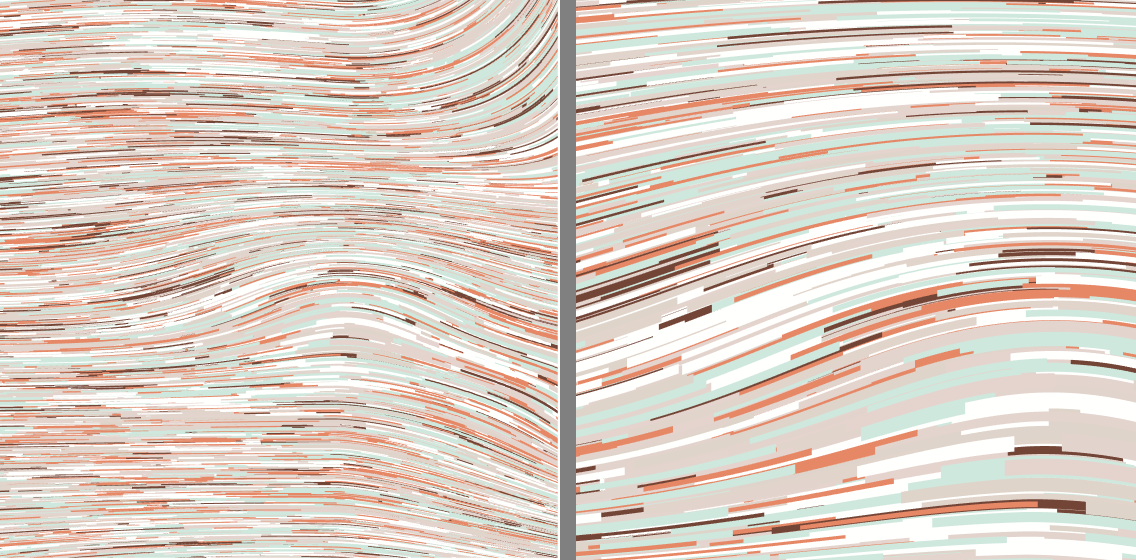
Left: the whole. Right: its middle third, enlarged.
This background is drawn by a WebGL 2 fragment shader. Its source:

```glsl
#version 300 es
precision highp float;
precision highp int;
// Thousands of thin flat strokes combed along a smooth flow that swells and fans out.
// A stream function bends the plane; stacked layers of lanes are cut into random
// strokes along it, searched from the top layer down and supersampled for smooth edges.

uniform vec2 u_resolution;
out vec4 fragColor;

const vec3 WHITE = vec3(1.0, 1.0, 0.995);
const vec3 MINT  = vec3(0.81, 0.91, 0.87);
const vec3 BLUSH = vec3(0.90, 0.83, 0.81);
const vec3 SAND  = vec3(0.87, 0.83, 0.79);
const vec3 CORAL = vec3(0.90, 0.53, 0.40);
const vec3 BROWN = vec3(0.45, 0.27, 0.21);

// Cumulative chances of the stroke colours; the remainder is blush to sand.
const float P_BROWN = 0.095;
const float P_CORAL = 0.30;
const float P_WHITE = 0.49;
const float P_MINT  = 0.68;

const int   SAMPLES = 8;
const int   LAYERS = 12;
const vec2  PITCH = vec2(0.005, 0.009);        // lane spacing, top and bottom layer
const vec2  CELL_LENGTH = vec2(0.10, 0.32);    // shortest and longest stroke cell
const vec2  FILL = vec2(0.40, 1.0);            // part of the cell a stroke takes up
const vec2  PALE_THICKNESS = vec2(0.38, 0.82); // part of the lane it takes up
const vec2  DARK_THICKNESS = vec2(0.25, 0.50);
const vec2  CLUSTER_SIZE = vec2(0.26, 0.012);
const float CLUSTER_CHANCE = 0.32;             // strokes that share a cluster colour
const float MARGIN = 0.004;                    // bare strip at the right and bottom
const float PI = 3.14159;

// Three random numbers in 0..1 from integer coordinates.
vec3 hash3(ivec3 p) {
    uvec3 v = uvec3(p) * 1664525u + 1013904223u;
    v.x += v.y * v.z; v.y += v.z * v.x; v.z += v.x * v.y;
    v ^= v >> 16u;
    v.x += v.y * v.z; v.y += v.z * v.x; v.z += v.x * v.y;
    return vec3(v >> 8u) / 16777216.0;
}

float bell(float t) { return exp(-t * t); }

// Height of the streamline through p where it meets the left edge.
float streamline(vec2 p) {
    float toRight = max(p.x - 0.6, 0.0) / 0.4;
    float swell = 0.11 * bell((p.x - 0.62) / 0.30) * bell((p.y - 0.52) / 0.15);
    float rise = 0.54 * max(p.y - 0.645, 0.0) * toRight * toRight;
    float fall = 0.11 * bell((p.y - 0.16) / 0.17) * pow(toRight, 1.5);
    float ripple = 0.012 * sin(PI * p.x / 0.55) * smoothstep(0.45, 0.75, p.y);
    float foot = 0.035 * exp(-max(p.y, 0.0) / 0.1) * sin(PI * p.x);
    return p.y - swell - rise + fall - ripple - foot;
}

vec3 strokeColor(float pick, float tint) {
    if (pick < P_BROWN) return BROWN;
    if (pick < P_CORAL) return CORAL;
    if (pick < P_WHITE) return WHITE;
    if (pick < P_MINT) return MINT;
    return mix(BLUSH, SAND, tint);
}

// Colour of the topmost stroke at p.
vec3 strokes(vec2 p) {
    float flow = streamline(p);
    for (int i = 0; i < LAYERS; i++) {
        // Lane across the flow, then cell along it
        float pitch = mix(PITCH.x, PITCH.y, float(i) / float(LAYERS - 1));
        float across = flow / pitch + 0.618 * float(i);
        float lane = floor(across);
        vec3 laneRnd = hash3(ivec3(int(lane), i, 11));
        float cellLength = mix(CELL_LENGTH.x, CELL_LENGTH.y, laneRnd.x);
        float shift = laneRnd.y * 9.0;
        float along = p.x / cellLength + shift;
        float cell = floor(along);
        vec3 shape = hash3(ivec3(int(cell), int(lane), i + 101));
        vec3 paint = hash3(ivec3(int(cell), int(lane), i + 211));

        // Nearby strokes sometimes take one common colour
        vec2 center = vec2((cell + 0.5 - shift) * cellLength,
                           (lane + 0.5 - 0.618 * float(i)) * pitch);
        int row = int(floor(center.y / CLUSTER_SIZE.y));
        float rowShift = hash3(ivec3(row, 5, 307)).x;
        int column = int(floor(center.x / CLUSTER_SIZE.x + rowShift));
        float shared = hash3(ivec3(column, row, 401)).x;
        float pick = paint.y < CLUSTER_CHANCE ? shared : paint.x;

        // Rectangle in flow coordinates
        vec2 range = pick < P_CORAL ? DARK_THICKNESS : PALE_THICKNESS;
        float thickness = mix(range.x, range.y, shape.x);
        float fill = mix(FILL.x, FILL.y, shape.y);
        float offset = (shape.z - 0.5) * (1.0 - thickness);
        bool inside = abs(across - lane - 0.5 - offset) < 0.5 * thickness
                   && abs(along - cell - 0.5) < 0.5 * fill;
        if (inside) return strokeColor(pick, paint.z);
    }
    return BLUSH;
}

void main() {
    vec3 color = vec3(0.0);
    for (int s = 0; s < SAMPLES; s++) {
        vec2 jitter = vec2(fract(float(s) * 0.618 + 0.3), (float(s) + 0.5) / float(SAMPLES));
        vec2 p = (floor(gl_FragCoord.xy) + jitter) / u_resolution;
        bool bare = p.x > 1.0 - MARGIN || p.y < MARGIN;
        color += bare ? WHITE : strokes(p);
    }
    fragColor = vec4(color / float(SAMPLES), 1.0);
}
```
